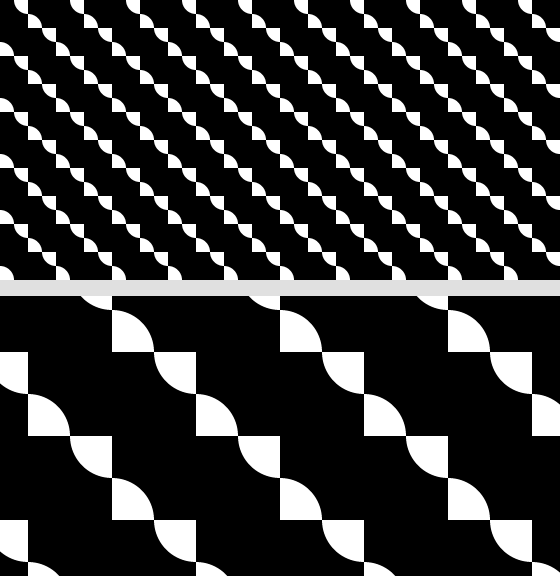
Top: the whole. Bottom: its middle third, enlarged.
A Shadertoy shader for this pattern:

```glsl
// Diagonal chains of white quarter discs on black, stepping down to the right.
// A grid of square cells is filled along every fourth diagonal; the discs
// alternate corner by row, and edges are smoothed by averaging subsamples.

#define REPEATS vec2(10.0, 5.0)   // whole repeats across and down
#define CELLS 4.0                 // cells per repeat, each way
#define SAMPLES 5                 // subsamples per pixel side
#define DISC_RADIUS 1.0           // in cells
#define INK vec3(1.0)
#define GROUND vec3(0.0)

// 1 inside a quarter disc, 0 outside; p is measured in cells
float quarterDiscs(vec2 p) {
    vec2 cell = floor(p);
    float onDiagonal = 1.0 - step(0.5, mod(cell.x + cell.y, CELLS));

    // Even rows: lower left corner. Odd rows: upper right corner.
    vec2 corner = vec2(mod(cell.y, 2.0));
    float inDisc = step(distance(p - cell, corner), DISC_RADIUS);
    return onDiagonal * inDisc;
}

void mainImage(out vec4 fragColor, in vec2 fragCoord) {
    vec2 cellsPerPixel = REPEATS * CELLS / iResolution.xy;

    // Box-filtered coverage over the pixel
    float coverage = 0.0;
    for (int y = 0; y < SAMPLES; y++) {
        for (int x = 0; x < SAMPLES; x++) {
            vec2 offset = (vec2(x, y) + 0.5) / float(SAMPLES) - 0.5;
            coverage += quarterDiscs((fragCoord + offset) * cellsPerPixel);
        }
    }
    coverage /= float(SAMPLES * SAMPLES);

    fragColor = vec4(mix(GROUND, INK, coverage), 1.0);
}
```
